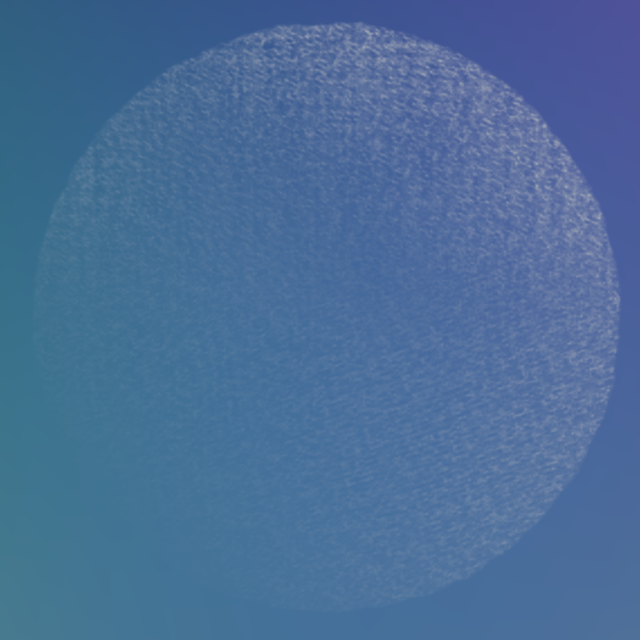
Write a Shadertoy shader that draws this background.

```glsl
// A faint woven disc floating on a soft teal, blue and violet gradient.
// The backdrop is a quadratic blend of nine colours; the disc is a pale
// layer of noise grain, threads and slanted ripples, lit from the upper right.

const vec2  DISC_CENTER = vec2(0.510, 0.504);
const float DISC_RADIUS = 0.459;
const float EDGE_WOBBLE = 0.006;
const float EDGE_SOFTNESS = 0.008;
const vec2  LIGHT_DIR = vec2(0.72, 0.69);
const float GRAIN_OPACITY = 0.43;
const float CORE_OPACITY = 0.58;      // opacity of the middle relative to the rim
const float GRAIN_CELLS = 190.0;
const float THREAD_CELLS = 125.0;
const float RIPPLE_COUNT = 105.0;
const vec2  FOLD_NORMAL = vec2(0.48, 0.88);
const float FOLD_OFFSET = 0.28;
const float FOLD_DEPTH = 0.32;
const vec3  GRAIN_COLOR = vec3(0.60, 0.63, 0.70);

// Backdrop colours, each row from left to right
const vec3 TOP_LEFT  = vec3(0.19, 0.37, 0.50);
const vec3 TOP_MID   = vec3(0.23, 0.33, 0.56);
const vec3 TOP_RIGHT = vec3(0.31, 0.32, 0.60);
const vec3 MID_LEFT  = vec3(0.22, 0.44, 0.54);
const vec3 MID_MID   = vec3(0.25, 0.41, 0.60);
const vec3 MID_RIGHT = vec3(0.29, 0.38, 0.61);
const vec3 LOW_LEFT  = vec3(0.28, 0.48, 0.56);
const vec3 LOW_MID   = vec3(0.27, 0.44, 0.60);
const vec3 LOW_RIGHT = vec3(0.31, 0.44, 0.60);

float hash(vec2 p) {
    return fract(sin(dot(p, vec2(127.1, 311.7))) * 43758.5453);
}

float noise(vec2 p) {
    vec2 cell = floor(p);
    vec2 f = fract(p);
    f = f * f * (3.0 - 2.0 * f);
    float low  = mix(hash(cell), hash(cell + vec2(1, 0)), f.x);
    float high = mix(hash(cell + vec2(0, 1)), hash(cell + vec2(1, 1)), f.x);
    return mix(low, high, f.y);
}

vec2 rotate(vec2 p, float angle) {
    float c = cos(angle), s = sin(angle);
    return vec2(c * p.x + s * p.y, c * p.y - s * p.x);
}

// Quadratic curve through a, b and c at t = 0, 0.5 and 1
vec3 blend3(vec3 a, vec3 b, vec3 c, float t) {
    return a * (1.0 - t) * (1.0 - 2.0 * t) + b * 4.0 * t * (1.0 - t) + c * t * (2.0 * t - 1.0);
}

vec3 backdrop(vec2 uv) {
    return blend3(blend3(LOW_LEFT, LOW_MID, LOW_RIGHT, uv.x),
                  blend3(MID_LEFT, MID_MID, MID_RIGHT, uv.x),
                  blend3(TOP_LEFT, TOP_MID, TOP_RIGHT, uv.x), uv.y);
}

// Fine cloth texture, averaging about one
float weave(vec2 uv, vec2 p) {
    // Short flecks, tilted down to the right above and up to the right below
    vec2 stretch = vec2(0.72, 1.2) * GRAIN_CELLS;
    float falling = noise(rotate(uv, -0.45) * stretch);
    float rising  = noise(rotate(uv, 0.30) * stretch + 37.0);
    float fleck = mix(rising, falling, smoothstep(-0.2, 0.4, p.y));
    float fine = noise(uv * GRAIN_CELLS * 1.5 + 11.0);
    float grain = 0.65 * fleck + 0.35 * fine;

    // Vertical threads in the upper part, horizontal ones near the top
    float columns = noise(uv * vec2(THREAD_CELLS, 7.0)) - 0.5;
    float rows = noise(uv * vec2(5.0, THREAD_CELLS) + 71.0) - 0.5;
    float threads = columns * smoothstep(-0.5, 0.5, p.y) * 0.55
                  + rows * smoothstep(0.5, 0.95, p.y) * 0.6;

    // Slanted ripples towards the lower right
    float bend = noise(uv * 6.0) * 1.5;
    float ripple = sin(6.28318 * (rotate(uv, 0.33).y * RIPPLE_COUNT + bend));
    float rippleArea = exp(-3.0 * dot(p - vec2(0.4, -0.35), p - vec2(0.4, -0.35)));

    float patches = noise(uv * 9.0 + 5.0) - 0.5;
    float bright = 0.30 + 2.4 * grain * grain;
    return max(0.0, bright + threads + 0.22 * ripple * rippleArea + 0.25 * patches);
}

// Large-scale opacity of the disc
float coverage(vec2 p) {
    float lit = clamp((dot(p, LIGHT_DIR) + 1.0) / 1.9, 0.0, 1.0);
    float rim = mix(CORE_OPACITY, 1.0, min(dot(p, p), 1.0));
    float foldDist = (dot(p, FOLD_NORMAL) - FOLD_OFFSET) / 0.25;
    float fold = 1.0 - FOLD_DEPTH * exp(-foldDist * foldDist - 1.2 * p.x * p.x);
    return GRAIN_OPACITY * lit * rim * fold;
}

void mainImage(out vec4 fragColor, in vec2 fragCoord) {
    vec2 uv = fragCoord / iResolution.xy;
    vec2 p = (uv - DISC_CENTER) / DISC_RADIUS;

    // Slightly ragged outline
    float ragged = noise(uv * 30.0) + 0.6 * noise(uv * 110.0) - 0.8;
    float edge = (length(p) - 1.0) * DISC_RADIUS + EDGE_WOBBLE * ragged;
    float softness = max(EDGE_SOFTNESS, 1.5 / iResolution.y);
    float disc = 1.0 - smoothstep(-0.5 * softness, 0.5 * softness, edge);

    float alpha = clamp(disc * coverage(p) * weave(uv, p), 0.0, 1.0);
    fragColor = vec4(mix(backdrop(uv), GRAIN_COLOR, alpha), 1.0);
}
```
